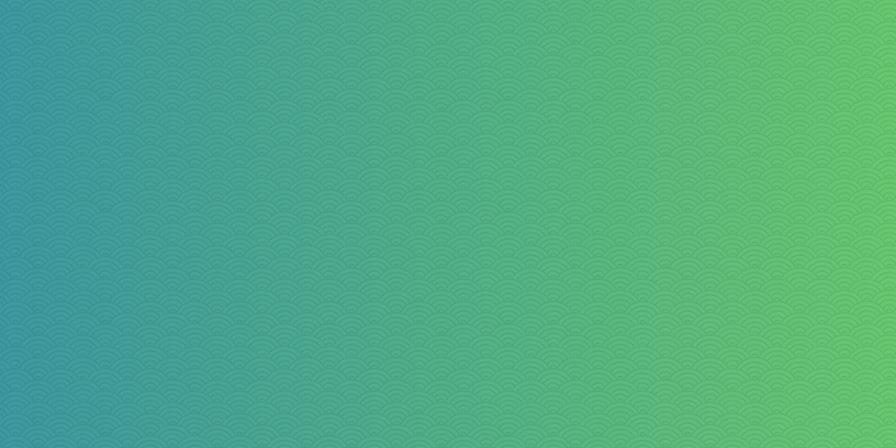
Write a Shadertoy shader that draws this background.

```glsl
// Teal to green horizontal gradient under a faint pattern of overlapping waves.
// Each wave is a disc of concentric rings; staggered rows are blended from
// back to front, so that each lower row covers the one above it.

const vec3 TEAL = vec3(0.240, 0.598, 0.630);
const vec3 GREEN = vec3(0.403, 0.783, 0.438);
const float LINE_SHADE = 0.065;               // darkening on a ring
const float WAVE_RADIUS = 0.025;              // in canvas widths
const vec2 WAVE_ORIGIN = vec2(0.4175, 0.2396); // centre of one wave

// Lengths below are in wave radii.
const float ROW_STEP = 0.5;
const float RING_STEP = 6.0 / 28.0;
const float RING_HALF_WIDTH = 1.0 / 28.0;

// Soft coverage of the inside of a signed distance.
float coverage(float dist, float pixel) {
    return clamp(0.5 - dist / pixel, 0.0, 1.0);
}

// Evenly spaced rings around a wave centre.
float rings(float radius, float pixel) {
    float offset = abs(mod(radius, RING_STEP) - 0.5 * RING_STEP);
    return coverage(offset - RING_HALF_WIDTH, pixel);
}

float wavePattern(vec2 p, float pixel) {
    float topRow = floor(p.y / ROW_STEP);
    float shade = 0.0;
    for (int i = 0; i < 3; i++) {
        float row = topRow - float(i);
        // Odd rows shift by half of the two-radius period.
        float x = mod(p.x + mod(row, 2.0) + 1.0, 2.0) - 1.0;
        float radius = length(vec2(x, p.y - row * ROW_STEP));
        shade = mix(shade, rings(radius, pixel), coverage(radius - 1.0, pixel));
    }
    return shade;
}

void mainImage(out vec4 fragColor, in vec2 fragCoord) {
    vec2 uv = fragCoord / iResolution.x;
    float pixel = 1.0 / (iResolution.x * WAVE_RADIUS);

    vec3 color = mix(TEAL, GREEN, uv.x);
    float shade = wavePattern((uv - WAVE_ORIGIN) / WAVE_RADIUS, pixel);
    color *= 1.0 - LINE_SHADE * shade;

    fragColor = vec4(color, 1.0);
}
```
